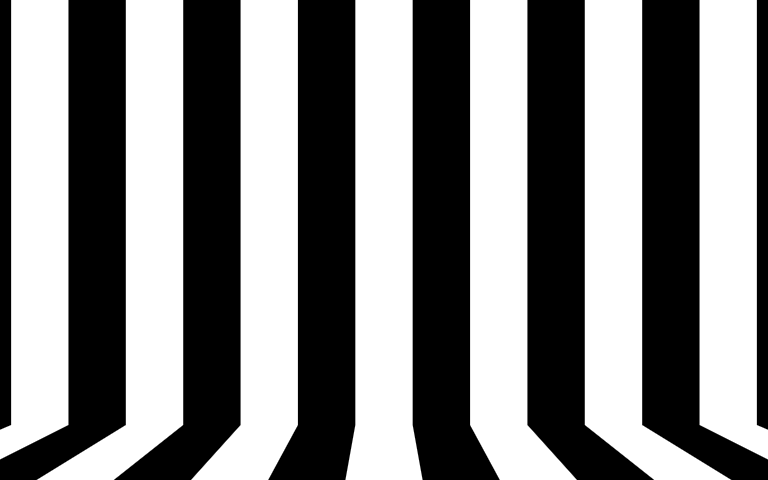
Give the GLSL for this background, as a WebGL 1 fragment shader.

```glsl
precision highp float;

uniform vec2 u_resolution;

#define STRIPE_WIDTH 0.0747
#define FLOOR_HEIGHT 0.1146
#define FLOOR_SPREAD 0.346
#define EDGE_SOFTNESS 1.1
#define DARK vec3(0.0)
#define LIGHT vec3(1.0)

// Signed distance to the nearest stripe edge, positive inside light stripes
float stripeDistance(float x) {
  float period = 2.0 * STRIPE_WIDTH;
  float fromCentre = abs(fract(x / period + 0.5) - 0.5);
  return (0.25 - fromCentre) * period;
}

void main() {
  vec2 uv = gl_FragCoord.xy / u_resolution;
  float x = uv.x - 0.5;

  // Wall stripes are upright; below the wall they fan out along the floor
  float floorDepth = max(1.0 - uv.y / FLOOR_HEIGHT, 0.0);
  float spread = 1.0 + FLOOR_SPREAD * floorDepth;
  float wallX = x / spread;

  // Sideways shift per unit of height, used to keep slanted edges evenly soft
  float aspect = u_resolution.x / u_resolution.y;
  float slant = step(uv.y, FLOOR_HEIGHT) * wallX * aspect * FLOOR_SPREAD / FLOOR_HEIGHT;
  float edge = stripeDistance(wallX) * spread * u_resolution.x / length(vec2(1.0, slant));

  float light = clamp(edge / EDGE_SOFTNESS + 0.5, 0.0, 1.0);
  gl_FragColor = vec4(mix(DARK, LIGHT, light), 1.0);
}
```
